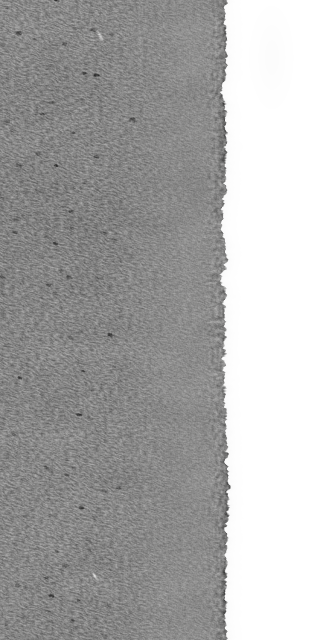
Reproduce this texture procedurally as a Shadertoy shader.

```glsl
// A grey, grained sheet with a ragged, chipped right edge on a white ground.
// Stretched gradient noise makes the fibres; hashed cells scatter dark specks;
// a noisy signed distance to the torn edge drives the cut, rim and shadow.

uvec2 scramble(uvec2 v) {
    v = v * 1664525u + 1013904223u;
    v.x += v.y * 1664525u;
    v.y += v.x * 1664525u;
    v ^= v >> 16u;
    v.x += v.y * 1664525u;
    v.y += v.x * 1664525u;
    return v ^ (v >> 16u);
}

vec2 hash2(vec2 cell) {
    return vec2(scramble(uvec2(ivec2(cell) + 4096)) >> 8u) / 16777216.0;
}

float cornerSlope(vec2 cell, vec2 offset) {
    float angle = 6.2832 * hash2(cell).x;
    return dot(vec2(cos(angle), sin(angle)), offset);
}

float gradientNoise(vec2 p) {
    vec2 i = floor(p), f = p - i;
    vec2 u = f * f * f * (f * (f * 6.0 - 15.0) + 10.0);
    vec2 e = vec2(1, 0);
    return mix(mix(cornerSlope(i, f), cornerSlope(i + e, f - e), u.x),
               mix(cornerSlope(i + e.yx, f - e.yx), cornerSlope(i + 1.0, f - 1.0), u.x), u.y);
}

float bump(float x, float centre, float width) {
    float d = (x - centre) / width;
    return exp(-d * d);
}

// Horizontal distance into the sheet, positive inside
float sheetDepth(vec2 p) {
    float edge = 0.706 + 0.007 * gradientNoise(vec2(p.x * 12.0, p.y * 27.0))
                       + 0.010 * gradientNoise(vec2(p.x * 30.0, p.y * 62.0 + 9.0))
                       + 0.006 * gradientNoise(p * vec2(70, 130));
    edge -= 0.014 * bump(p.y, 1.71, 0.035) + 0.013 * bump(p.y, 1.31, 0.07);
    edge -= 0.018 * bump(p.y, 1.13, 0.025) + 0.006 * bump(p.y, 0.90, 0.16);
    edge += 0.006 * bump(p.y, 0.45, 0.14);
    return edge - p.x;
}

// Dark flattened specks, denser on the left
float specks(vec2 p, float size, float chance) {
    float ink = 0.0;
    vec2 home = floor(p / size);
    for (int j = -1; j <= 1; j++)
    for (int i = -1; i <= 1; i++) {
        vec2 cell = home + vec2(i, j);
        vec2 place = hash2(cell + 71.0), kind = hash2(cell + 313.0);
        vec2 centre = (cell + place) * size;
        float present = step(kind.x, chance * (1.0 - smoothstep(0.25, 0.46, centre.x)));
        vec2 d = (p - centre) / (vec2(0.013, 0.008) * mix(0.6, 1.1, kind.y));
        d.y += 0.25 * d.x;
        float radius = length(d) + 0.5 * gradientNoise(p * 130.0);
        ink = max(ink, present * (1.0 - smoothstep(0.35, 1.1, radius)) * mix(0.45, 1.0, place.x));
    }
    return ink;
}

// Short pale nick, sloping down to the right
float scratch(vec2 p, vec2 centre) {
    vec2 axis = normalize(vec2(0.5, -0.8));
    vec2 d = p - centre;
    float along = dot(d, axis), across = dot(d, vec2(-axis.y, axis.x));
    return exp(-pow(along / 0.013, 2.0) - pow(across / 0.004, 2.0));
}

void mainImage(out vec4 fragColor, in vec2 fragCoord) {
    vec2 p = fragCoord / iResolution.x;
    float pixel = 1.0 / iResolution.x;
    float depth = sheetDepth(p);

    // Broad tone: lighter and smoother toward the edge
    float smoothSide = smoothstep(0.3, 0.62, p.x);
    float tone = mix(0.525, 0.55, smoothSide);
    tone += 0.025 * gradientNoise(p * vec2(2.5, 5)) + 0.03 * gradientNoise(p * vec2(9, 15));
    tone -= 0.02 * (1.0 - smoothSide) * bump(p.y, 1.35, 0.22);

    // Slanted fibres and fine grit
    vec2 warped = p + 0.006 * gradientNoise(p * 22.0);
    vec2 fibre = vec2(warped.x, warped.y + 0.3 * warped.x);
    float grain = 0.17 * gradientNoise(fibre * vec2(65, 165))
                + 0.10 * gradientNoise(fibre * vec2(120, 230) + 37.0);
    tone += grain * mix(1.0, 0.52, smoothSide);
    tone += 0.07 * gradientNoise(p * 210.0 + 11.0);

    // Specks and pale nicks
    tone -= 0.27 * specks(p, 0.088, 0.42);
    tone -= 0.12 * specks(p + vec2(0.0, 3.0), 0.06, 0.34);
    tone += 0.3 * (scratch(p, vec2(0.313, 1.888)) + scratch(p, vec2(0.296, 0.200)));

    // Crumbled strip and shaded rim
    float crumble = 1.0 - smoothstep(0.01, 0.085, depth);
    tone += 0.20 * crumble * gradientNoise(p * vec2(85, 75) + 5.0);
    float shade = bump(p.y, 1.56, 0.13) + bump(p.y, 0.45, 0.12)
                + bump(p.y, 0.14, 0.11) + 0.7 * bump(p.y, 1.9, 0.12);
    float rim = exp(-max(depth, 0.0) / 0.011);
    tone -= rim * (0.08 + 0.22 * min(shade, 1.0)) * (0.8 + gradientNoise(p * 65.0));

    // White ground with a faint shadow and smudge
    float ground = 1.0 - 0.025 * exp(min(depth, 0.0) / 0.018);
    ground -= 0.012 * bump(p.x, 0.85, 0.05) * bump(p.y, 1.82, 0.12);

    vec3 sheet = vec3(clamp(tone, 0.15, 0.9)) * vec3(1.0, 0.998, 0.995);
    fragColor = vec4(mix(vec3(ground), sheet, smoothstep(-pixel, pixel, depth)), 1.0);
}
```
